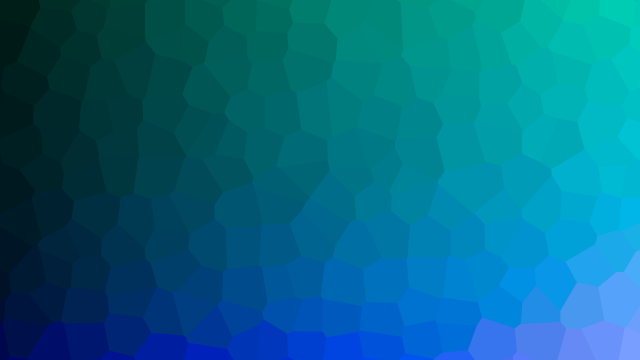
This background is drawn by a WebGL 1 fragment shader. Its source:

```glsl
precision highp float;
// Mosaic of flat Voronoi cells over a gradient from dark teal to cyan, blue and violet.
uniform vec2 u_resolution;

const float CELLS_TALL = 10.4;
const vec2 CELL_STRETCH = vec2(1.06, 0.95);
const float JITTER = 0.84;

vec2 hash2(vec2 p) {
  vec3 q = fract(vec3(p.xyx) * vec3(0.1031, 0.1030, 0.0973));
  q += dot(q, q.yzx + 33.33);
  return fract((q.xx + q.yz) * q.zy);
}

// Left, middle and right colours blended along x.
vec3 ramp(vec3 left, vec3 middle, vec3 right, float x) {
  return x < 0.5 ? mix(left, middle, x * 2.0) : mix(middle, right, x * 2.0 - 1.0);
}

float span(float low, float high, float y) {
  return clamp((y - low) / (high - low), 0.0, 1.0);
}

// Smooth colour field, uv in 0..1 from the lower left.
vec3 gradient(vec2 uv) {
  vec3 floorRow = ramp(vec3(0.0, 0.0, 0.40), vec3(0.0, 0.20, 0.90), vec3(0.0, 0.62, 1.0), uv.x);
  vec3 blueRow = ramp(vec3(0.0, 0.05, 0.21), vec3(0.0, 0.33, 0.74), vec3(0.0, 0.63, 1.0), uv.x);
  vec3 azureRow = ramp(vec3(0.0, 0.07, 0.15), vec3(0.0, 0.39, 0.64), vec3(0.0, 0.68, 1.0), uv.x);
  vec3 tealRow = ramp(vec3(0.0, 0.09, 0.11), vec3(0.0, 0.42, 0.49), vec3(0.0, 0.74, 0.85), uv.x);
  vec3 greenRow = ramp(vec3(0.0, 0.10, 0.08), vec3(0.0, 0.50, 0.43), vec3(0.0, 0.80, 0.70), uv.x);

  vec3 color = mix(floorRow, blueRow, span(0.0, 0.10, uv.y));
  color = mix(color, azureRow, span(0.10, 0.24, uv.y));
  color = mix(color, tealRow, span(0.24, 0.50, uv.y));
  color = mix(color, greenRow, span(0.50, 1.0, uv.y));

  // Violet corner rises steeply past a slanted line.
  float beyond = max(uv.x - 0.70 - 0.82 * uv.y, 0.0);
  color.r += 0.48 * pow(beyond / 0.30, 0.4);
  return color;
}

vec2 siteOf(vec2 cell) {
  return (cell + 0.5 + JITTER * (hash2(cell + 17.0) - 0.5)) * CELL_STRETCH;
}

// One flat colour per cell, with a slight tonal variation.
vec3 cellColor(vec2 site, float aspect) {
  vec2 uv = clamp(site / CELLS_TALL / vec2(aspect, 1.0), 0.0, 1.0);
  float tone = hash2(floor(site * 64.0)).x - 0.5;
  return gradient(uv) * (1.0 + 0.05 * tone);
}

void main() {
  float aspect = u_resolution.x / u_resolution.y;
  vec2 p = gl_FragCoord.xy / u_resolution.y * CELLS_TALL;
  vec2 home = floor(p / CELL_STRETCH);

  // Find the two nearest sites.
  vec2 first = vec2(0.0);
  vec2 second = vec2(0.0);
  float firstDist = 1e5;
  float secondDist = 1e5;
  for (int j = -2; j <= 2; j++) {
    for (int i = -2; i <= 2; i++) {
      vec2 site = siteOf(home + vec2(float(i), float(j)));
      float d = distance(p, site);
      if (d < firstDist) {
        second = first;
        secondDist = firstDist;
        first = site;
        firstDist = d;
      } else if (d < secondDist) {
        second = site;
        secondDist = d;
      }
    }
  }

  // Soften the shared edge over about one pixel.
  float edge = dot(0.5 * (first + second) - p, normalize(second - first));
  float pixel = CELLS_TALL / u_resolution.y;
  float cover = clamp(0.5 + edge / pixel, 0.0, 1.0);
  vec3 color = mix(cellColor(second, aspect), cellColor(first, aspect), cover);
  gl_FragColor = vec4(color, 1.0);
}
```
